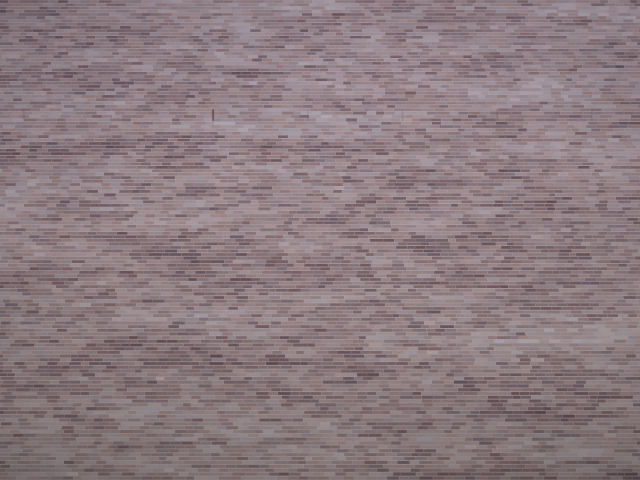
Give the GLSL for this texture, as a WebGL 2 fragment shader.

```glsl
#version 300 es
precision highp float;
// A large weathered brick wall seen from afar: many thin courses of short bricks
// with pale joints. Brick tones follow stretched noise, so they gather in
// horizontal streaks; a soft light falloff and sparse dark marks lie on top.
uniform vec2 u_resolution;
out vec4 outColor;

#define COURSES 136.0     // brick rows over the height
#define BRICKS 60.0       // bricks over the width
#define TILT 0.10         // courses get denser towards the top
#define BED_JOINT 0.24    // horizontal joint, share of a course
#define HEAD_JOINT 0.07   // vertical joint, share of a brick
#define LENGTH_JITTER 0.4 // variation of brick lengths
#define STREAKS 1.25      // strength of the streaked tone
#define GRAIN 0.85        // tone difference between single bricks
#define DARK_BRICKS 0.05  // share of burnt bricks

const vec3 BRICK = vec3(0.560, 0.490, 0.500);
const vec3 BURNT = vec3(0.375, 0.300, 0.330);
const vec3 PALE = vec3(0.665, 0.635, 0.660);
const vec3 MORTAR = vec3(0.650, 0.610, 0.625);

float hash(vec2 p) {
    vec3 q = fract(p.xyx * 0.1031);
    q += dot(q, q.yzx + 33.33);
    return fract((q.x + q.y) * q.z);
}

float noise(vec2 p) {
    vec2 i = floor(p), f = fract(p);
    f = f * f * (3.0 - 2.0 * f);
    return mix(mix(hash(i), hash(i + vec2(1, 0)), f.x),
               mix(hash(i + vec2(0, 1)), hash(i + vec2(1, 1)), f.x), f.y);
}

// Signed sum of wide bands, streaks and short runs of alike bricks
float streakTone(vec2 p) {
    float bands = noise(p * vec2(2.5, 15.0) + 11.0) - 0.5;
    float streaks = noise(p * vec2(8.0, 42.0) + 47.0) - 0.5;
    float runs = noise(p * vec2(24.0, 110.0) + 83.0) - 0.5;
    return 0.45 * bands + 0.5 * streaks + 0.65 * runs;
}

// Share of a pixel covered by a line of the given width at distance d
float lineCover(float d, float width, float pixel) {
    float low = max(d - 0.5 * pixel, -0.5 * width);
    float high = min(d + 0.5 * pixel, 0.5 * width);
    return clamp((high - low) / pixel, 0.0, 1.0);
}

float headJoint(float cell, float row) {
    return LENGTH_JITTER * hash(vec2(cell + 19.0, row + 71.0));
}

vec3 brickColor(vec2 id) {
    vec2 place = id / vec2(BRICKS, COURSES);
    float tone = STREAKS * streakTone(place) + GRAIN * (hash(id + 5.0) - 0.5);
    vec3 color = mix(BRICK, tone < 0.0 ? BURNT : PALE, min(abs(tone), 1.0));
    // Burnt bricks are more frequent inside the dark streaks
    float burnt = step(hash(id + 131.0), DARK_BRICKS * (1.0 - 2.0 * tone));
    color = mix(color, BURNT, 0.55 * burnt);
    float warmth = hash(id + 211.0) - 0.5;
    return color + warmth * vec3(0.035, 0.0, -0.02);
}

vec3 wall(vec2 uv, vec2 pixel) {
    // Wall coordinates: one unit is one brick or one course
    float y = COURSES * (uv.y + TILT * uv.y * (uv.y - 1.0));
    float pixelY = pixel.y * COURSES * (1.0 + TILT * (2.0 * uv.y - 1.0));
    float row = floor(y);
    float spread = 1.0 + TILT * (uv.y - 0.5);
    float x = BRICKS * ((uv.x - 0.5) * spread + 0.5);
    x += 0.5 * mod(row, 2.0) + 0.4 * hash(vec2(row, 7.0));
    float cell = floor(x), f = x - cell;
    float left = headJoint(cell, row);
    float right = 1.0 + headJoint(cell + 1.0, row);
    vec3 color = brickColor(vec2(cell - step(f, left), row));

    // Joints, worn to a varying strength
    float head = lineCover(min(abs(f - left), right - f), HEAD_JOINT, pixel.x * BRICKS * spread);
    float bedDistance = 0.5 - abs(fract(y) - 0.5);
    float bed = lineCover(bedDistance, BED_JOINT, pixelY);
    float wear = 0.55 + 0.45 * noise(uv * vec2(14.0, 60.0) + 29.0);
    return mix(color, MORTAR, wear * max(bed, 0.6 * head));
}

// Short upright marks repeating along one level, most of them faint
float anchorMarks(vec2 uv, vec2 pixel) {
    float step_ = 0.148;
    float k = floor((uv.x + 0.037) / step_);
    float dx = uv.x - (k * step_ + 0.037);
    float strength = k == 2.0 ? 0.6 : 0.22 * hash(vec2(k, 3.0));
    float dy = abs(uv.y - 0.76);
    return strength * lineCover(dx, 0.003, pixel.x)
         * (1.0 - smoothstep(0.010, 0.010 + pixel.y * 2.0, dy));
}

void main() {
    vec2 pixel = 1.0 / u_resolution;
    vec2 uv = gl_FragCoord.xy * pixel;
    vec3 color = wall(uv, pixel);
    color = mix(color, BURNT * 0.7, anchorMarks(uv, pixel));

    // Light: brightest a little above the centre, dimmer at the corners
    vec2 c = uv - vec2(0.52, 0.57);
    float light = 1.05 - 0.42 * dot(c, c) - 0.05 * smoothstep(0.35, 0.0, uv.y);
    light += 0.05 * (noise(uv * vec2(3.0, 6.0) + 61.0) - 0.5);
    vec3 tint = mix(vec3(1.0, 0.995, 0.975), vec3(1.0, 0.985, 1.015), uv.y);
    outColor = vec4(clamp(color * light * tint, 0.0, 1.0), 1.0);
}
```
